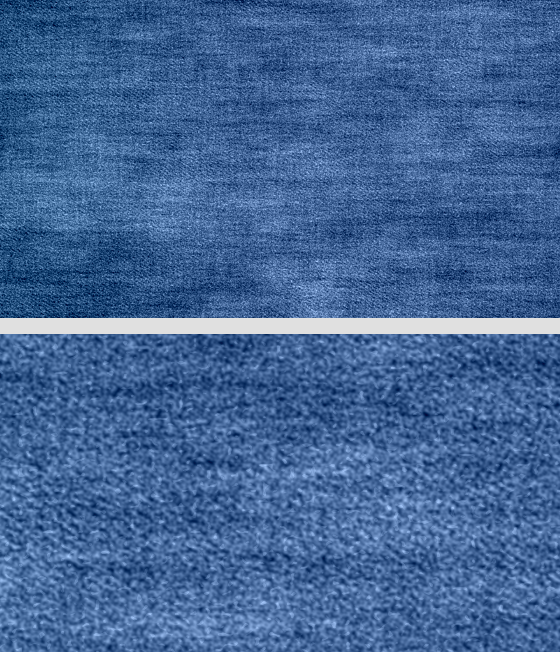
Top: the whole. Bottom: its middle third, enlarged.
Write a WebGL 2 fragment shader that draws this texture.

```glsl
#version 300 es
precision highp float;

uniform vec2 u_resolution;
out vec4 fragColor;

// Unit gradient from an integer lattice hash
vec2 latticeGradient(vec2 cell) {
    uvec2 q = uvec2(ivec2(cell)) * uvec2(1597u, 3812u) + 7919u;
    uint h = (q.x ^ (q.y << 9)) * 40503u;
    h ^= h >> 15;
    h *= 739985u;
    h ^= h >> 13;
    h *= 668265u;
    h ^= h >> 16;
    float angle = float(h & 65535u) / 65536.0 * 6.28318;
    return vec2(cos(angle), sin(angle));
}

float gradientNoise(vec2 p) {
    vec2 cell = floor(p);
    vec2 f = p - cell;
    vec2 w = f * f * f * (f * (f * 6.0 - 15.0) + 10.0);
    float a = dot(latticeGradient(cell), f);
    float b = dot(latticeGradient(cell + vec2(1, 0)), f - vec2(1, 0));
    float c = dot(latticeGradient(cell + vec2(0, 1)), f - vec2(0, 1));
    float d = dot(latticeGradient(cell + vec2(1, 1)), f - vec2(1, 1));
    return mix(mix(a, b, w.x), mix(c, d, w.x), w.y);
}

// Diagonal twill ribs with wandering phase, broken up by fibre grain
float weave(vec2 p) {
    float wander = 2.5 * gradientNoise(p * vec2(14, 22) + 5.3)
                 + 3.5 * gradientNoise(p * vec2(60, 80) + 31.7);
    float ribs = sin(6.28318 * dot(p, vec2(58, 86)) + wander);
    float ribStrength = 0.035 + 0.07 * gradientNoise(p * vec2(3, 5) + 83.1);
    mat2 tilt = mat2(0.84, 0.54, -0.54, 0.84);
    float grain = 0.16 * gradientNoise(p * vec2(118, 157) + 11.4)
                + 0.26 * gradientNoise(tilt * p * vec2(203, 226) + 47.9);
    return ribs * ribStrength + grain;
}

// Crisp pale fibre tips, thicker where the cloth is worn
float flecks(vec2 p, float wear) {
    float tips = gradientNoise(p * vec2(137, 186) + 67.1);
    return 0.13 * smoothstep(0.24, 0.44, tips + 0.5 * wear);
}

// Uneven horizontal yarns, faint vertical yarns, pale and dark slubs
float yarns(vec2 p) {
    p.y += 0.004 * gradientNoise(p * vec2(2, 3));
    float across = 0.09 * gradientNoise(p * vec2(7, 88) + 3.7)
                 + 0.09 * gradientNoise(p * vec2(3, 36) + 61.2)
                 + 0.10 * gradientNoise(p * vec2(30, 122) + 19.6);
    float along = 0.07 * gradientNoise(p * vec2(92, 8) + 27.3);
    float pale = smoothstep(0.30, 0.55, gradientNoise(p * vec2(62, 128) + 73.8));
    float dark = smoothstep(0.26, 0.52, gradientNoise(p * vec2(11, 98) + 91.5));
    return across + along + 0.10 * pale - 0.08 * dark;
}

// Broad worn and unworn areas
float wash(vec2 p) {
    return 0.11 * gradientNoise(p * vec2(1.6, 3.4) + 8.2)
         + 0.10 * gradientNoise(p * vec2(4.0, 10.0) + 39.4)
         + 0.07 * gradientNoise(p * vec2(9.0, 19.0) + 57.6);
}

void main() {
    vec2 uv = gl_FragCoord.xy / u_resolution;
    vec2 p = gl_FragCoord.xy / u_resolution.y;

    // Light falls off from a spot above and right of the centre
    vec2 fromLight = (uv - vec2(0.58, 0.56)) * vec2(1.5, 1.3);
    float light = 0.035 - 0.11 * dot(fromLight, fromLight);

    float wear = wash(p);
    float tone = weave(p) + flecks(p, wear) + yarns(p) + wear + light;
    vec3 denim = vec3(0.226, 0.362, 0.562) + tone;

    // Slightly greener dye toward the left edge
    denim += vec3(-0.025, 0.012, -0.005) * smoothstep(0.5, 0.0, uv.x);

    fragColor = vec4(clamp(denim, 0.0, 1.0), 1.0);
}
```
